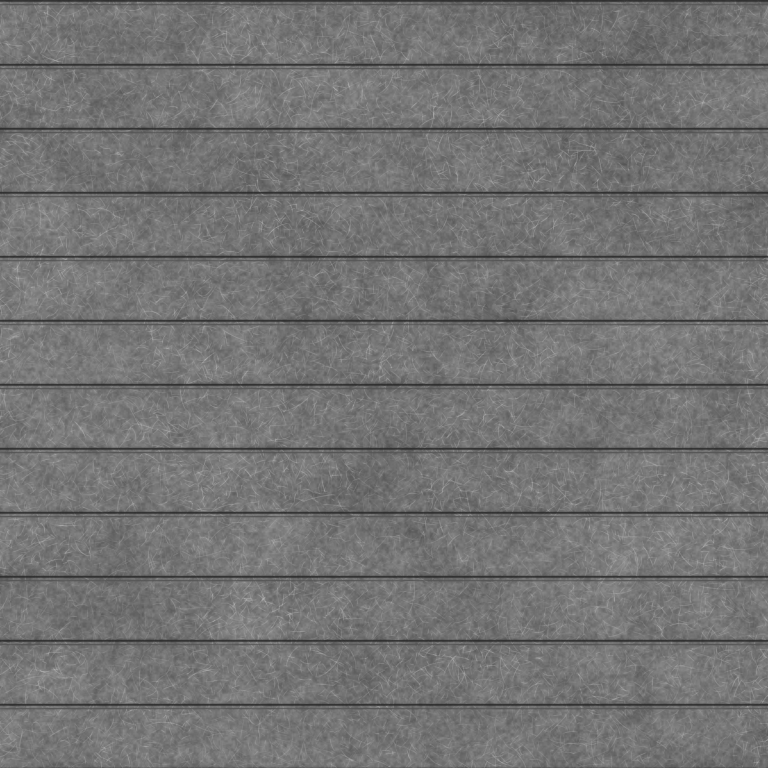
Write a Shadertoy shader that draws this texture.

```glsl
// Grey horizontal boards, twelve down, split by a dark seam with a thin lip below it.
// Value noise gives the blotches and grain; loops over jittered cells scatter
// short, curved, pale scratches of several sizes over every board.

const float BOARDS = 12.0;            // boards down the canvas
const float FACE = 0.452;             // mean grey of a board
const vec3 TINT = vec3(1.0);          // neutral colour cast
const float SEAM_GREY = 0.20;
const float LIP_LINE_GREY = 0.33;
const float SEAM_CENTRE = 0.012;      // the next four in board heights
const float SEAM_HALF = 0.015;
const float LIP_LINE_CENTRE = 0.072;
const float LIP_LINE_HALF = 0.011;
const float BLOTCH = 0.11;            // strengths of the wear
const float MOTTLE = 0.10;
const float GRAIN = 0.085;
const float SCRATCH = 0.085;
const float SCRATCH_HALF = 0.0005;    // half width in canvas units
const int SCRATCH_LAYERS = 6;

float hash(vec2 p) {
    vec3 q = fract(vec3(p.xyx) * 0.1031);
    q += dot(q, q.yzx + 33.33);
    return fract((q.x + q.y) * q.z);
}

float noise(vec2 p) {
    vec2 i = floor(p), f = fract(p);
    f = f * f * (3.0 - 2.0 * f);
    vec2 e = vec2(0.0, 1.0);
    return mix(mix(hash(i), hash(i + e.yx), f.x),
               mix(hash(i + e.xy), hash(i + e.yy), f.x), f.y);
}

// Layered noise centred on zero
float fbm(vec2 p) {
    float sum = 0.0, gain = 0.5;
    for (int i = 0; i < 4; i++) {
        sum += gain * (noise(p) - 0.5);
        p = mat2(0.8, 0.6, -0.6, 0.8) * p * 2.03 + 17.3;
        gain *= 0.55;
    }
    return sum;
}

// Smooth-edged band; blur is the edge width, and thin bands fade with it
float band(float dist, float halfWidth, float blur) {
    float lo = max(dist - 0.5 * blur, -halfWidth);
    float hi = min(dist + 0.5 * blur, halfWidth);
    return clamp((hi - lo) / blur, 0.0, 1.0);
}

// One curved scratch per cell, gathered from the neighbouring cells
float scratchLayer(vec2 uv, float cells, float seed, float pixel) {
    vec2 p = uv * cells, home = floor(p);
    float sum = 0.0;
    for (int y = -1; y <= 1; y++)
    for (int x = -1; x <= 1; x++) {
        vec2 cell = home + vec2(x, y);
        vec2 key = cell + seed * 37.7;
        vec2 centre = cell + vec2(hash(key), hash(key + 71.3));
        float angle = 6.2832 * hash(key + 13.7);
        float reach = mix(0.25, 0.85, hash(key + 29.1));
        float bend = 0.9 * (hash(key + 47.9) - 0.5);
        vec2 axis = vec2(cos(angle), sin(angle)), q = p - centre;
        float along = dot(q, axis);
        float across = dot(q, vec2(-axis.y, axis.x)) - bend * along * along;
        float slope = sqrt(1.0 + 4.0 * bend * bend * along * along);
        float line = band(across / (slope * cells), SCRATCH_HALF, pixel);
        float taper = 1.0 - smoothstep(0.5 * reach, reach, abs(along));
        float strength = hash(key + 91.7);
        sum += line * taper * mix(0.25, 1.2, strength * strength);
    }
    return sum;
}

void mainImage(out vec4 fragColor, in vec2 fragCoord) {
    vec2 uv = fragCoord / iResolution.xy;
    float pixel = 1.0 / iResolution.y;

    // Signed height from the nearest seam, positive downwards
    float row = (1.0 - uv.y) * BOARDS;
    float board = floor(row);
    float drop = fract(row + 0.5) - 0.5;
    float blur = max(BOARDS * pixel, 0.012);

    // Worn face: blotches, mottling, grain and a small shift per board
    float grey = FACE + 0.012 * (hash(vec2(board, 5.0)) - 0.5);
    grey += BLOTCH * fbm(uv * vec2(6.0, 8.0) + 3.1);
    grey += MOTTLE * fbm(uv * 48.0 + 40.0);
    grey += GRAIN * (noise(uv * 210.0) - 0.5);
    grey += 0.6 * GRAIN * (noise(uv * 430.0 + 9.0) - 0.5);

    // Scratches, from long and sparse to short and dense
    float scratches = 0.0;
    for (int i = 0; i < SCRATCH_LAYERS; i++) {
        float layer = float(i);
        scratches += scratchLayer(uv, 26.0 + 13.0 * layer, layer + 1.0, pixel);
    }
    float patchiness = 0.65 + 0.7 * noise(uv * 14.0 + 60.0);
    grey += SCRATCH * patchiness * min(scratches, 1.6);

    // Soft shade around the seam, then the lip line and the seam itself
    grey *= 1.0 - 0.16 * exp(-abs(drop - SEAM_CENTRE) / 0.035);
    float lipLine = band(drop - LIP_LINE_CENTRE, LIP_LINE_HALF, blur);
    float lipWear = 0.65 + 0.3 * noise(vec2(uv.x * 60.0, board * 7.0));
    grey = mix(grey, LIP_LINE_GREY, lipLine * lipWear);
    float seam = band(drop - SEAM_CENTRE, SEAM_HALF, blur);
    grey = mix(grey, SEAM_GREY + 0.15 * (grey - FACE), seam * 0.95);

    fragColor = vec4(clamp(grey * TINT, 0.0, 1.0), 1.0);
}
```
